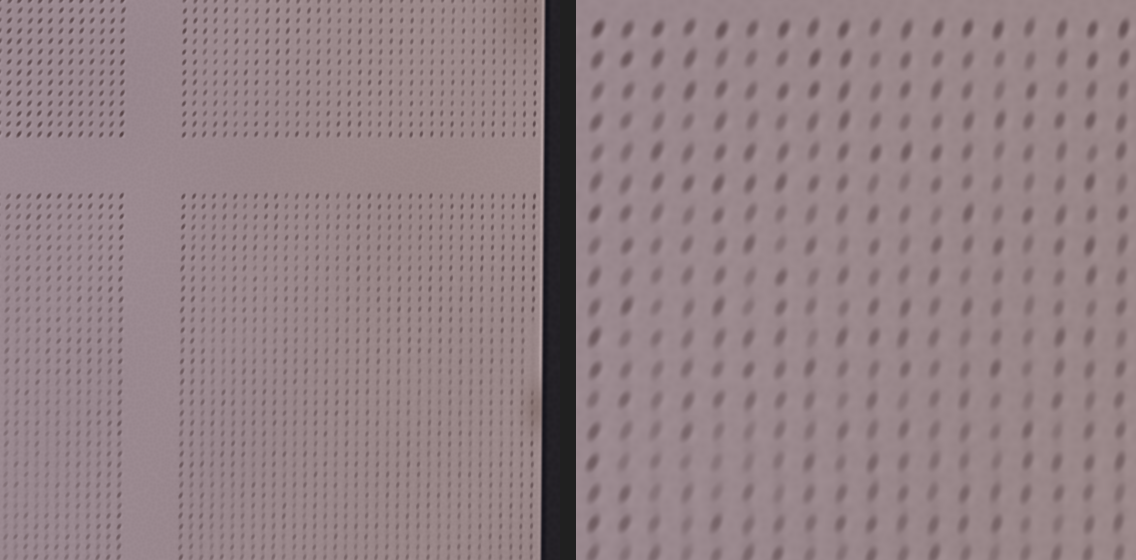
Left: the whole. Right: its middle third, enlarged.
Write a WebGL 1 fragment shader that draws this texture.

```glsl
precision highp float;
// Painted perforated board: one lattice of soft slanted holes, split into four
// panels by plain bands, with a dark frame strip along the right side.
// Hole depth varies by panel edge, height and hash; cellular noise adds grain.

uniform vec2 u_resolution;

#define PITCH 0.01842              // hole spacing
#define ORIGIN vec2(0.3275, 0.6497) // top left hole of the lower right panel
#define BAND 6.0                   // pitches from panel to panel
#define LAST_COLUMN 34.0
#define SKEW 0.008                 // lean of the columns
#define HOLE_SIZE vec2(0.23, 0.38) // half axes, in pitches
#define PAINT_COOL vec3(0.605, 0.537, 0.565)
#define PAINT_WARM vec3(0.607, 0.535, 0.540)
#define HOLE_COLOR vec3(0.34, 0.265, 0.275)
#define STAIN_COLOR vec3(0.43, 0.34, 0.31)
#define FRAME_COLOR vec3(0.14, 0.13, 0.15)
#define FRAME_SHADE vec3(0.085, 0.08, 0.11)

float hash(vec2 p) {
  p = fract(p * vec2(0.1031, 0.1137));
  p += dot(p, p.yx + 33.33);
  return fract((p.x + p.y) * p.x * 17.0);
}

// Distance to the nearest scattered point.
float cellular(vec2 p) {
  vec2 base = floor(p);
  float nearest = 1.5;
  for (int j = -1; j <= 1; j++) {
    for (int i = -1; i <= 1; i++) {
      vec2 cell = base + vec2(float(i), float(j));
      vec2 point = cell + vec2(hash(cell + 71.0), hash(cell + 139.0));
      nearest = min(nearest, length(p - point));
    }
  }
  return nearest;
}

// Slow wandering value from -1 to 1.
float drift(vec2 p) {
  return (sin(p.x * 7.0 + 2.0 * sin(p.y * 5.0)) + sin(p.y * 11.0 + p.x * 4.0)
        + sin(p.x * 19.0 - p.y * 13.0)) / 3.0;
}

float blob(vec2 p, vec2 center, vec2 size) {
  vec2 d = (p - center) / size;
  return exp(-dot(d, d));
}

// 1 where the lattice has a hole, 0 in the bands and beyond the last column.
float inPanel(vec2 cell) {
  float column = step(0.0, cell.x) + step(cell.x, -BAND);
  float row = step(cell.y, 0.0) + step(BAND, cell.y);
  return column * row * step(cell.x, LAST_COLUMN);
}

// Contrast of one hole: strong at panel rims and top left, faint low down.
float holeDepth(vec2 cell, vec2 p) {
  float columnRim = cell.x < 0.0 ? -BAND - cell.x : min(cell.x, LAST_COLUMN - cell.x);
  float rowRim = cell.y > 0.0 ? cell.y - BAND : -cell.y;
  float depth = mix(0.36, 0.56, smoothstep(0.2, 0.9, p.y));
  depth += 0.22 * blob(p, vec2(0.05, 0.95), vec2(0.22, 0.25));
  depth += 0.16 * blob(p, vec2(0.92, 0.55), vec2(0.16, 0.12));
  depth -= 0.14 * blob(p, vec2(0.0, 0.15), vec2(0.14, 0.3));
  depth += 0.20 * exp(-columnRim * 0.9) + 0.14 * exp(-rowRim * 0.8);
  depth += 0.06 * drift(p * 1.7) + 0.26 * (hash(cell + 200.0) - 0.5);
  // Filled stretch near the frame.
  float filled = smoothstep(0.29, 0.31, p.y) * (1.0 - smoothstep(0.42, 0.44, p.y));
  return depth * (1.0 - filled * step(LAST_COLUMN - 0.5, cell.x));
}

void main() {
  vec2 p = gl_FragCoord.xy / u_resolution;
  float pixel = 1.0 / u_resolution.y;

  // Painted surface with tone drift and fine grain.
  vec3 color = mix(PAINT_COOL, PAINT_WARM, smoothstep(0.15, 0.75, p.x + 0.06 * drift(p)));
  color += 0.008 * drift(p + 3.0);
  color += 0.022 * (cellular(p * 150.0) - 0.5);

  // Hole lattice.
  vec2 grid = (p - ORIGIN) / PITCH;
  grid.x -= SKEW * grid.y;
  vec2 cell = floor(grid + 0.5);
  vec2 local = grid - cell;
  vec2 jitter = vec2(hash(cell + 300.0), hash(cell + 400.0)) - 0.5;
  vec2 q = local - 0.09 * jitter;
  q.x -= mix(0.5, 0.08, p.x) * q.y;
  vec2 size = HOLE_SIZE * vec2(mix(1.12, 0.82, p.x), 0.9 + 0.2 * hash(cell + 500.0));
  float panel = inPanel(cell);
  float depth = panel * holeDepth(cell, p);
  float hole = 1.0 - smoothstep(0.2, 1.15, length(q / size));
  float lip = blob(q, vec2(0.30, -0.16), vec2(0.13, 0.26));
  float streak = panel * blob(vec2(local.x, 0.0), vec2(0.0), vec2(0.2, 1.0));
  color -= 0.028 * streak * smoothstep(0.75, 0.2, p.y);
  color += 0.045 * lip * depth;
  color = mix(color, HOLE_COLOR, hole * depth);

  // Stains beside the frame.
  float stain = blob(p, vec2(0.96, 0.27), vec2(0.025, 0.045))
              + 0.6 * blob(p, vec2(0.94, 0.97), vec2(0.05, 0.07));
  color = mix(color, STAIN_COLOR, 0.4 * stain);

  // Pale board edge and dark frame strip.
  float inside = p.x - (0.966 + 0.0075 * p.y);
  float edgeLight = blob(vec2(inside, 0.0), vec2(-0.004, 0.0), vec2(0.0025, 1.0));
  color += 0.10 * edgeLight * mix(0.3, 1.0, smoothstep(0.28, 0.36, p.y));
  vec3 frame = mix(FRAME_SHADE, FRAME_COLOR, smoothstep(0.003, 0.013, inside));
  frame += 0.02 * (cellular(p * 90.0) - 0.5);
  color = mix(color, frame, smoothstep(-0.0012 - pixel, 0.0012 + pixel, inside));

  gl_FragColor = vec4(color, 1.0);
}
```
